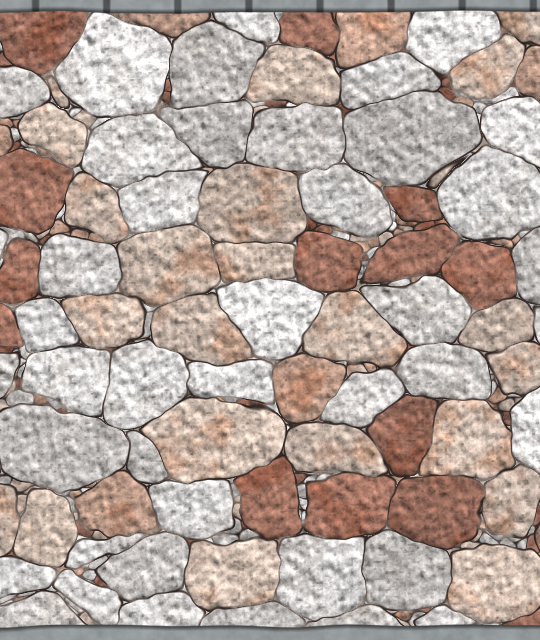
Reproduce this texture procedurally as a WebGL 1 fragment shader.

```glsl
precision highp float;
// A sunlit dry-stone wall: rough pale, beige and rust blocks with pebbles in the gaps.
// Weighted Voronoi cells give the blocks; a soft minimum of edge distances rounds
// them, and noise height differences toward the light give the grain.
uniform vec2 u_resolution;

const vec2 LIGHT = vec2(0.36, 0.93);
const vec2 BLOCK_SIZE = vec2(0.126, 0.094);
const vec2 PEBBLE_SIZE = vec2(0.027, 0.020);

struct Stone {
  vec2 id;
  float edge;   // distance to the rounded border
  vec2 outward; // direction toward the nearest border
};

float hash(vec2 p) {
  vec3 q = fract(p.xyx * 0.1031);
  q += dot(q, q.yzx + 33.33);
  return fract((q.x + q.y) * q.z);
}

float noise(vec2 p) {
  vec2 i = floor(p), f = fract(p);
  f = f * f * (3.0 - 2.0 * f);
  return mix(mix(hash(i), hash(i + vec2(1.0, 0.0)), f.x),
             mix(hash(i + vec2(0.0, 1.0)), hash(i + 1.0), f.x), f.y);
}

float fbm(vec2 p) {
  float sum = 0.0, amp = 0.5;
  for (int i = 0; i < 4; i++) {
    p = mat2(1.5, 1.1, -1.1, 1.5) * p + 7.3;
    sum += amp * noise(p);
    amp *= 0.58;
  }
  return sum;
}

// Brightness change of a noise surface lit along LIGHT
float relief(vec2 p, float stepSize) {
  return fbm(p) - fbm(p + LIGHT * stepSize);
}

// Cell centre in xy, size weight in z; every row is shifted at random
vec3 site(vec2 cell) {
  vec2 jitter = vec2(hash(cell + 11.7), hash(cell + 47.2)) - 0.5;
  float rowShift = hash(vec2(cell.y, 5.0)) - 0.5;
  float h = hash(cell + 83.1);
  return vec3(cell + 0.5 + 0.74 * jitter + vec2(rowShift, 0.0), 0.5 * h * h);
}

float power(vec2 q, vec3 s) {
  vec2 d = q - s.xy;
  return dot(d, d) - s.z;
}

Stone findStone(vec2 p, vec2 size, float sharpness) {
  vec2 q = p / size, base = floor(q), id = base;
  float nearest = 1e3;
  for (int j = -2; j <= 2; j++) for (int i = -2; i <= 2; i++) {
    vec2 cell = base + vec2(float(i), float(j));
    float d = power(q, site(cell));
    if (d < nearest) { nearest = d; id = cell; }
  }
  vec3 own = site(id);
  float sum = 1e-30;
  vec2 outward = vec2(0.0);
  for (int j = -2; j <= 2; j++) for (int i = -2; i <= 2; i++) {
    vec2 cell = base + vec2(float(i), float(j));
    if (distance(cell, id) > 0.5) {
      vec3 other = site(cell);
      vec2 across = (other.xy - own.xy) / size;
      float d = 0.5 * (power(q, other) - nearest) / length(across);
      float w = exp(-sharpness * d);
      sum += w;
      outward += w * normalize(across);
    }
  }
  return Stone(id, -log(sum) / sharpness, outward / sum);
}

vec3 stoneColor(vec2 id, vec2 p) {
  float kind = hash(id + 21.4);
  vec3 c = vec3(0.84, 0.83, 0.825);                     // pale
  c = mix(c, vec3(0.75, 0.735, 0.725), step(0.34, kind)); // grey
  c = mix(c, vec3(0.77, 0.70, 0.65), step(0.54, kind)); // beige
  c = mix(c, vec3(0.73, 0.60, 0.53), step(0.72, kind)); // tan
  c = mix(c, vec3(0.60, 0.43, 0.37), step(0.86, kind)); // rust
  float stain = smoothstep(0.52, 0.78, fbm(p * 9.0 + id * 3.7));
  vec3 tint = mix(vec3(0.95, 0.94, 0.93), vec3(0.94, 0.84, 0.78), step(0.54, kind));
  return c * mix(vec3(1.0), tint, stain) * (0.94 + 0.13 * hash(id + 61.8));
}

vec3 shadeStone(Stone s, vec2 p, float bevel) {
  vec2 g = p + s.id * 0.37;
  float facets = relief(g * 14.0, 0.35);
  float grain = relief(g * 52.0, 0.5);
  float pits = smoothstep(0.66, 0.95, noise(g * vec2(150.0, 185.0)));
  float rim = exp(-max(s.edge, 0.0) / bevel);
  float facing = dot(s.outward, LIGHT) * rim;
  float light = 1.02 + 0.26 * facets + 0.68 * grain - 0.20 * pits;
  light += 0.10 * max(facing, 0.0) + 0.30 * min(facing, 0.0);
  return stoneColor(s.id, p) * light;
}

// Grey panels above and floor below, with the wall's contact shadow
vec3 backdrop(vec2 p, float outside) {
  float slat = smoothstep(0.03, 0.07, abs(fract(p.x * 9.0) - 0.5));
  vec3 c = vec3(0.58, 0.60, 0.61) * mix(1.0, 0.55 + 0.45 * slat, step(0.5, p.y));
  c *= 0.9 + 0.2 * fbm(p * 30.0);
  return c * mix(0.45, 1.0, smoothstep(0.0, 0.009, outside));
}

void main() {
  vec2 p = gl_FragCoord.xy / u_resolution.y;
  float aa = 0.9 / u_resolution.y;

  // Wobbly, chipped outlines
  vec2 warp = vec2(noise(p * 17.0), noise(p * 17.0 + 40.0)) - 0.5;
  vec2 chips = vec2(noise(p * 65.0), noise(p * 65.0 + 90.0)) - 0.5;
  vec2 w = p + 0.016 * warp + 0.006 * chips + 1.9;

  // Blocks, with joints that widen in places
  Stone block = findStone(w, BLOCK_SIZE, 210.0);
  block.edge -= 0.0010 + 0.0075 * smoothstep(0.60, 0.85, noise(p * 14.0 + 3.0));
  Stone pebble = findStone(w + 0.7, PEBBLE_SIZE, 500.0);
  pebble.edge -= 0.0004;

  // Joints: shadow below overhanging stones, dusty mortar elsewhere
  float mortar = smoothstep(0.40, 0.75, noise(p * 38.0)) * (0.75 - 0.25 * block.outward.y);
  vec3 color = mix(vec3(0.20, 0.16, 0.15), vec3(0.56, 0.51, 0.48), mortar);
  color *= 0.75 + 0.5 * noise(p * 120.0);

  // Pebbles where the gap is wide, then blocks
  float room = smoothstep(0.0018, 0.0034, -block.edge);
  float pebbleMask = room * smoothstep(-aa, aa, pebble.edge);
  color = mix(color, 0.93 * shadeStone(pebble, p, 0.003), pebbleMask);
  color = mix(color, shadeStone(block, p, 0.0040), smoothstep(-aa, aa, block.edge));

  // Wall limits
  float outside = abs(p.y - 0.501) - 0.479 + 0.007 * (noise(p * 11.0) - 0.5);
  color = mix(color, backdrop(p, outside), smoothstep(-aa, aa, outside));
  gl_FragColor = vec4(clamp(color, 0.0, 1.0), 1.0);
}
```
